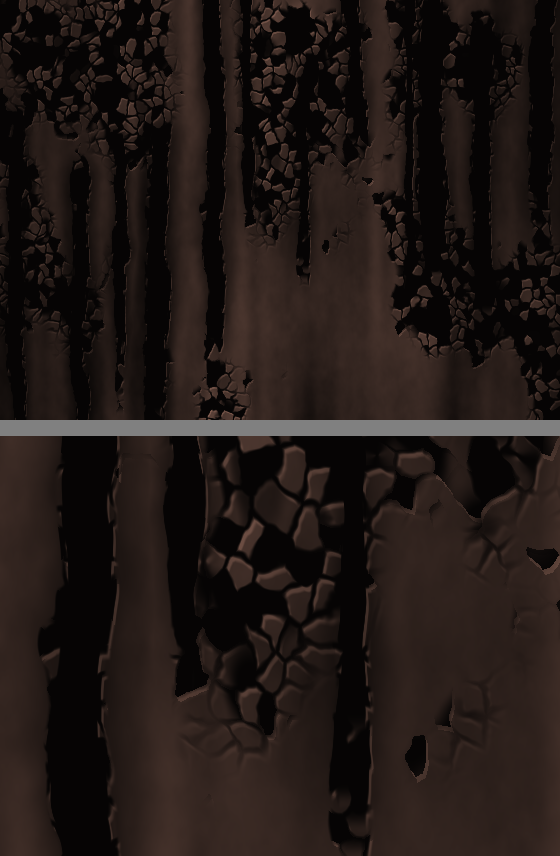
Top, the full canvas; bottom, a detail of the centre.
This texture is drawn by a Shadertoy shader. Its source:

```glsl
// Dark rusted metal: brown paint with black vertical drips, cracks and flaked chips.

vec2 hash2(vec2 p) {
    vec3 q = fract(p.xyx * vec3(0.1031, 0.1030, 0.0973));
    q += dot(q, q.yzx + 33.33);
    return fract((q.xx + q.yz) * q.zy);
}

float noise(vec2 p) {
    vec2 i = floor(p), f = fract(p);
    f = f * f * (3.0 - 2.0 * f);
    float low = mix(hash2(i).x, hash2(i + vec2(1, 0)).x, f.x);
    float high = mix(hash2(i + vec2(0, 1)).x, hash2(i + vec2(1, 1)).x, f.x);
    return mix(low, high, f.y);
}

float fbm(vec2 p) {
    float sum = 0.0, amp = 0.533;
    for (int i = 0; i < 4; i++) {
        sum += amp * noise(p);
        p = mat2(1.6, 1.2, -1.2, 1.6) * p + 7.3;
        amp *= 0.5;
    }
    return sum;
}

// Cellular noise: x = gap between the two nearest points, y = random cell value
vec2 cells(vec2 p) {
    vec2 base = floor(p);
    float near = 9.0, second = 9.0, id = 0.0;
    for (int y = -1; y <= 1; y++)
    for (int x = -1; x <= 1; x++) {
        vec2 cell = base + vec2(x, y);
        float d = length(cell + hash2(cell + 11.0) - p);
        if (d < near) {
            second = near;
            near = d;
            id = hash2(cell + 57.0).x;
        } else {
            second = min(second, d);
        }
    }
    return vec2(second - near, id);
}

// Drips: x = black core, y = wide soft stain
vec2 drips(vec2 p, float aspect) {
    vec2 result = vec2(0.0);
    float wobble = (fbm(p * vec2(16.0, 7.0)) - 0.5) * 0.045;
    for (float i = 0.0; i < 12.0; i++) {
        vec2 r = hash2(vec2(i, 3.0)), s = hash2(vec2(i, 19.0));
        float centre = (i + 0.15 + 0.7 * r.x) / 12.0 * aspect;
        float width = mix(0.012, 0.037, r.y);
        float top = mix(0.45, 1.4, s.x);
        float bottom = top - mix(0.55, 1.3, s.y);
        float span = smoothstep(top, top - 0.08, p.y + wobble)
                   * smoothstep(bottom, bottom + 0.25, p.y);
        float d = abs(p.x - centre + wobble);
        result = max(result, span * vec2(smoothstep(width, width * 0.45, d),
                                         smoothstep(width * 2.4, 0.0, d)));
    }
    return result;
}

// Flaking: x = remaining paint, y = cell value, z = damage, w = stain
vec4 paint(vec2 p, float aspect) {
    vec2 drip = drips(p, aspect);
    float heart = smoothstep(0.65, 0.15, length((p - vec2(0.44 * aspect, 0.62)) * vec2(0.9, 0.8)));
    float patches = smoothstep(0.38, 0.66, fbm(p * vec2(6.0, 3.5) + 4.0) + 0.14 * heart - 0.08);
    float damage = max(drip.x, 0.55 * patches);

    vec2 warp = vec2(fbm(p * 22.0), fbm(p * 22.0 + 31.0)) - 0.5;
    vec2 chip = cells((p + 0.035 * warp) * vec2(46.0, 38.0));
    float crack = mix(1.0, smoothstep(0.04, 0.28, chip.x), smoothstep(0.1, 0.45, damage));
    float kept = smoothstep(-0.06, 0.08, chip.y - damage * 1.2 + 0.12);
    return vec4(crack * kept, chip.y, damage, drip.y);
}

void mainImage(out vec4 fragColor, in vec2 fragCoord) {
    vec2 p = fragCoord / iResolution.y;
    float aspect = iResolution.x / iResolution.y;
    vec4 layer = paint(p, aspect);

    // Paint tone: long vertical runs, broad clouds and fine grain
    float runs = noise(vec2(p.x * 11.0, p.y * 0.9)) * 0.6
               + noise(vec2(p.x * 38.0, p.y * 2.2)) * 0.4;
    float tone = 0.09 + 0.17 * runs + 0.10 * (fbm(p * 4.0 + 9.0) - 0.4);
    tone += 0.035 * (fbm(p * vec2(70.0, 45.0)) - 0.5);
    tone *= 1.0 - 0.65 * layer.w;
    tone *= mix(1.0, 0.55 + 0.75 * layer.y, smoothstep(0.1, 0.5, layer.z));

    // Relief: upper chip rims catch light, lower rims fall into shade
    float relief = layer.x - paint(p + vec2(-0.002, 0.004), aspect).x;
    tone += 0.13 * max(relief, 0.0) * layer.x - 0.05 * max(-relief, 0.0);

    // Light falls off toward the sides
    tone *= 1.12 - 0.4 * pow(abs(p.x / aspect - 0.5) * 2.0, 2.0);

    vec3 soot = vec3(0.022, 0.016, 0.015);
    vec3 brown = max(tone, 0.03) * vec3(1.0, 0.72, 0.62);
    fragColor = vec4(mix(soot, brown, layer.x), 1.0);
}
```
